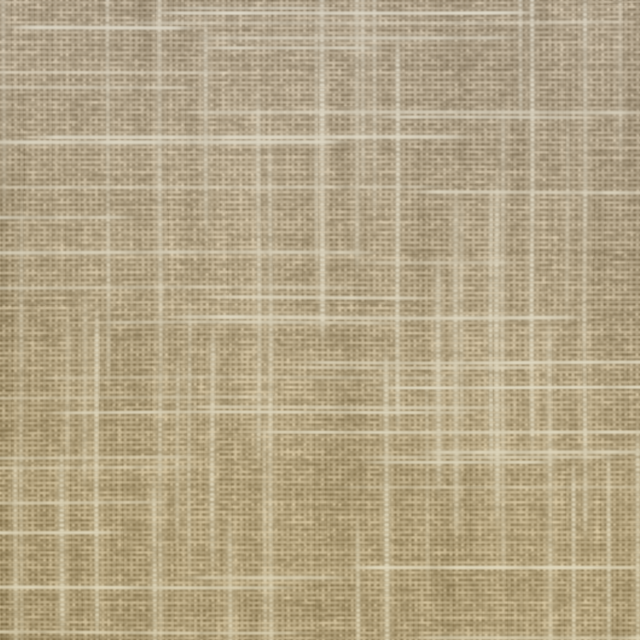
Give the GLSL for this texture, as a Shadertoy shader.

```glsl
// Sand-coloured woven cloth with pale slub threads running both ways.
// Smooth thread profiles form the weave; loops scatter tapered slubs on
// the thread grid, over a vertical gradient from warm tan to greyer tan.

float hash(vec2 p) {
    return fract(sin(dot(p, vec2(127.1, 311.7))) * 43758.5453);
}

float noise(vec2 p) {
    vec2 i = floor(p), f = fract(p);
    f = f * f * (3.0 - 2.0 * f);
    return mix(mix(hash(i), hash(i + vec2(1, 0)), f.x),
               mix(hash(i + vec2(0, 1)), hash(i + vec2(1, 1)), f.x), f.y);
}

// Smooth cross-section of a thread, periodic in 1
float threadProfile(float x) {
    float s = sin(3.14159 * x);
    return s * s;
}

// Pale slubs: x counts threads out of total, t runs along them from 0 to 1
float slubs(float x, float t, float total, float width, float spread, float seed) {
    float strength = 0.0;
    for (float k = 0.0; k < 44.0; k++) {
        vec2 key = vec2(k, seed);
        // Pairs lie near a shared place, and the places are spaced out evenly
        float group = floor(k / 2.0);
        float place = (group + hash(vec2(group, seed + 0.5))) / 22.0 * total;
        place = mod(place + (hash(key) - 0.5) * spread, total);
        float offset = (x - floor(place) - 0.5) / (width * mix(0.8, 1.2, hash(key + 5.3)));
        float centre = hash(key + 1.3);
        float halfLength = mix(0.14, 0.46, hash(key + 2.7));
        float taper = 1.0 - smoothstep(halfLength - 0.07, halfLength, abs(t - centre));
        float opacity = mix(0.35, 1.0, hash(key + 4.1));
        opacity *= mix(0.65, 1.15, noise(vec2(t * 22.0, k * 3.7 + seed)));
        strength = max(strength, opacity * taper * exp(-offset * offset));
    }
    return min(strength, 1.0);
}

void mainImage(out vec4 fragColor, in vec2 fragCoord) {
    vec2 uv = fragCoord / iResolution.y;

    // Thread coordinates, very slightly uneven
    vec2 bend = vec2(noise(uv * vec2(3.0, 4.0)), noise(uv * vec2(3.0, 4.0) + 9.0)) - 0.5;
    vec2 thread = uv * vec2(110.0, 128.0) + bend * vec2(0.5, 0.35);
    vec2 id = floor(thread);
    float across = threadProfile(thread.x);
    float along = threadProfile(thread.y);
    float dash = across * (1.0 - along);
    float detail = 1.0 - smoothstep(0.25, 0.6, 128.0 / iResolution.y);

    // Ground colour: golden below, greyer above, with mottled patches
    vec3 color = mix(vec3(0.691, 0.622, 0.473), vec3(0.685, 0.628, 0.535),
                     smoothstep(0.1, 1.0, uv.y + 0.1 * (uv.x - 0.5)));
    color += 0.04 * (noise(uv * 5.0) - 0.5);

    // Uneven yarn: faint long streaks along single threads and bundles
    color += 0.04 * (noise(vec2(id.x * 0.4, uv.y * 3.0)) - 0.5);
    color += 0.05 * (noise(vec2(id.x * 7.3, uv.y * 5.0)) - 0.5);
    color += 0.05 * (noise(vec2(uv.x * 4.0, id.y * 5.3)) - 0.5);

    // Weave: pale warp dashes, stronger weft rows and dark gaps
    float cloth = 0.55 * dash + 0.62 * along - 0.45;
    float dashTone = hash(vec2(id.x, floor(thread.y + 0.5))) - 0.5;
    float rowTone = noise(vec2(uv.x * 60.0, id.y * 5.3)) - 0.5;
    color += detail * vec3(0.235, 0.245, 0.255) * cloth;
    color += detail * (0.15 * dashTone * dash + 0.13 * rowTone * along);
    color += 0.07 * (noise(uv * 200.0) - 0.5);

    // Slubs: warp ones are broken into dashes, weft ones thin and solid
    float warpSlub = slubs(thread.x, uv.y, 110.0, 0.56, 9.0, 11.0);
    float weftSlub = slubs(thread.y, uv.x, 128.0, 0.43, 30.0, 53.0);
    vec3 pale = mix(vec3(0.88, 0.85, 0.74), vec3(0.87, 0.85, 0.79), uv.y);
    color = mix(color, pale, 0.9 * warpSlub * mix(1.0, 0.4, along));
    color = mix(color, pale, 0.92 * weftSlub);

    fragColor = vec4(color, 1.0);
}
```
